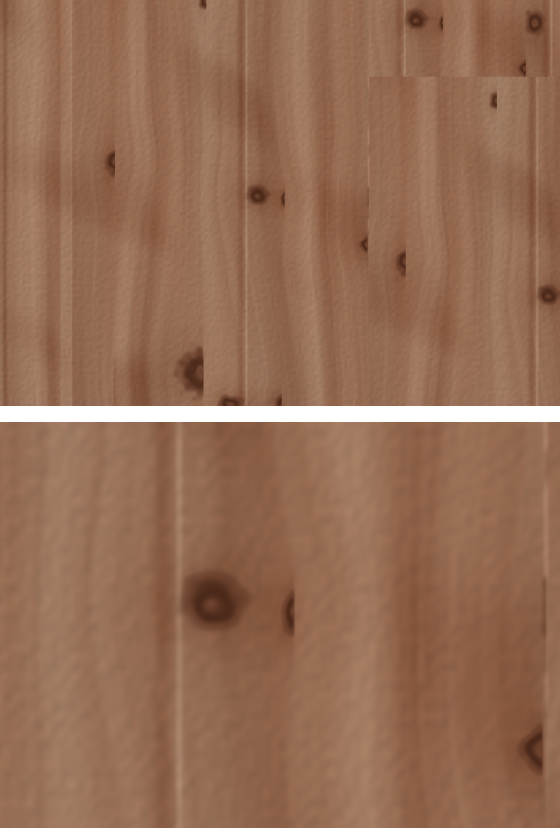
Top: the whole. Bottom: its middle third, enlarged.
A Shadertoy shader for this texture:

```glsl
// Weathered pine boards: wavy vertical grain, pale seams and knots in offset repeats.

#define DARK_WOOD vec3(0.525, 0.350, 0.255)
#define LIGHT_WOOD vec3(0.670, 0.535, 0.435)
#define KNOT_CORE vec3(0.270, 0.140, 0.085)
#define KNOT_RIM vec3(0.420, 0.250, 0.170)
#define SIDE_SHIFT vec2(0.716, -0.246)
#define TOP_SHIFT vec2(0.390, 0.433)
#define JOINT vec2(0.908, 0.811)
#define EDGE 0.0018
#define GRAIN 0.26
#define RELIEF 0.060

// Broad streaks: centre, half width, brightness.
const vec3 STREAKS[9] = vec3[9](
    vec3(0.070, 0.035, 0.34), vec3(0.128, 0.018, -0.24), vec3(0.225, 0.040, -0.12),
    vec3(0.332, 0.022, 0.32), vec3(0.385, 0.030, -0.20), vec3(0.515, 0.025, 0.26),
    vec3(0.655, 0.038, -0.20), vec3(0.742, 0.026, 0.34), vec3(0.795, 0.026, -0.24));

// Knots: centre, radii; a negative width marks one cut off on its right.
const vec4 KNOTS[9] = vec4[9](
    vec4(0.633, 0.518, 0.030, 0.025), vec4(0.283, 0.600, -0.023, 0.034),
    vec4(0.701, 0.511, -0.011, 0.018), vec4(0.905, 0.397, -0.017, 0.022),
    vec4(0.508, 0.998, -0.018, 0.023), vec4(0.501, 0.082, -0.064, 0.062),
    vec4(0.568, 0.003, 0.032, 0.026), vec4(0.694, 0.000, -0.017, 0.025),
    vec4(0.928, 0.510, 0.026, 0.036));

float hash(vec2 p) {
    return fract(sin(dot(p, vec2(127.1, 311.7))) * 43758.5453);
}

float noise(vec2 p) {
    vec2 i = floor(p), f = fract(p);
    f = f * f * (3.0 - 2.0 * f);
    return mix(mix(hash(i), hash(i + vec2(1, 0)), f.x),
               mix(hash(i + vec2(0, 1)), hash(i + vec2(1, 1)), f.x), f.y);
}

float bell(float x, float width) {
    return exp(-x * x / (width * width));
}

// Thin pale groove with a darker flank on its left.
float seam(float x, float at) {
    return 0.45 * bell(x - at, 0.0032) - 0.32 * bell(x - at + 0.014, 0.008);
}

vec3 wood(vec2 p) {
    // Knots, their halos, and the grain bending around them
    float bend = 0.0, halo = 0.0, knot = 0.0, ring = 0.0;
    for (int i = 0; i < 9; i++) {
        vec4 k = KNOTS[i];
        vec2 d = p - k.xy, radii = abs(k.zw);
        float r = length(d / radii) + 0.45 * (noise(p * 65.0) - 0.5);
        float cut = k.z < 0.0 ? 1.0 - smoothstep(-EDGE, EDGE, d.x) : 1.0;
        float mask = cut * (1.0 - smoothstep(0.60, 1.12, r));
        bend += d.x * exp(-dot(d, d) / (6.0 * dot(radii, radii)));
        halo += cut * exp(-0.42 * r * r);
        ring = mix(ring, 0.5 + 0.5 * sin(r * 8.0 + 1.2), mask);
        knot = max(knot, mask);
    }

    // Streaks that drift slowly along the board
    float drift = 0.030 * (noise(vec2(p.x * 4.0, p.y * 2.2)) - 0.5)
                + 0.008 * (noise(vec2(p.x * 12.0, p.y * 6.0)) - 0.5);
    float x = p.x + drift - 0.45 * bend;
    float tone = 0.44;
    for (int i = 0; i < 9; i++)
        tone += STREAKS[i].z * bell(x - STREAKS[i].x, STREAKS[i].y);

    // Fine and coarse grain
    tone += GRAIN * (noise(vec2(x * 48.0, p.y * 1.6)) - 0.5);
    tone += GRAIN * 0.7 * (noise(vec2(x * 120.0, p.y * 3.0 + 9.0)) - 0.5);

    // Smudges and one stained, straight-sided patch
    float smudge = noise(p * vec2(6.0, 5.0) + vec2(2.0, 7.0) + p.yx * 2.0);
    tone -= 0.30 * smoothstep(0.60, 0.95, smudge);
    float patchX = smoothstep(0.277, 0.281, p.x) * (1.0 - smoothstep(0.33, 0.42, p.x));
    tone -= 0.38 * patchX * (1.0 - smoothstep(0.07, 0.16, p.y));
    tone -= 0.38 * halo;

    // Seams and the pale strip beside the first board
    float strip = smoothstep(0.146, 0.152, p.x) * (1.0 - smoothstep(0.174, 0.178, p.x));
    tone += 0.24 * strip + seam(p.x, 0.607) + seam(p.x, 0.968);
    tone += 0.22 * bell(p.x - 0.176, 0.0025) - 0.35 * bell(p.x - 0.012, 0.005);

    vec3 colour = mix(DARK_WOOD, LIGHT_WOOD, clamp(tone, -0.35, 1.1));
    colour += vec3(0.018, -0.006, -0.010) * (noise(p * vec2(14.0, 2.0)) - 0.4);
    return mix(colour, mix(KNOT_CORE, KNOT_RIM, ring), 0.88 * knot);
}

void mainImage(out vec4 fragColor, in vec2 fragCoord) {
    vec2 p = fragCoord / iResolution.y;

    // Shifted repeats meet at one upright and one level joint
    float right = smoothstep(-EDGE, EDGE, p.x - JOINT.x);
    float top = smoothstep(-EDGE, EDGE, p.y - JOINT.y);
    vec3 side = mix(wood(p - SIDE_SHIFT), wood(p - TOP_SHIFT), top);
    vec3 colour = mix(wood(p), side, right);

    // Broken pale line along the upright joint
    float worn = smoothstep(0.35, 0.75, noise(vec2(3.0, p.y * 38.0)));
    float span = smoothstep(0.37, 0.48, p.y) * (1.0 - top);
    colour += 0.07 * worn * span * bell(p.x - JOINT.x, 0.0025);

    // Pebbled surface lit from the upper left
    vec2 q = p * vec2(150.0, 125.0);
    float bump = noise(q) - noise(q + vec2(-0.6, 0.6));
    colour *= 1.0 + RELIEF * bump;
    fragColor = vec4(clamp(colour, 0.0, 1.0), 1.0);
}
```
